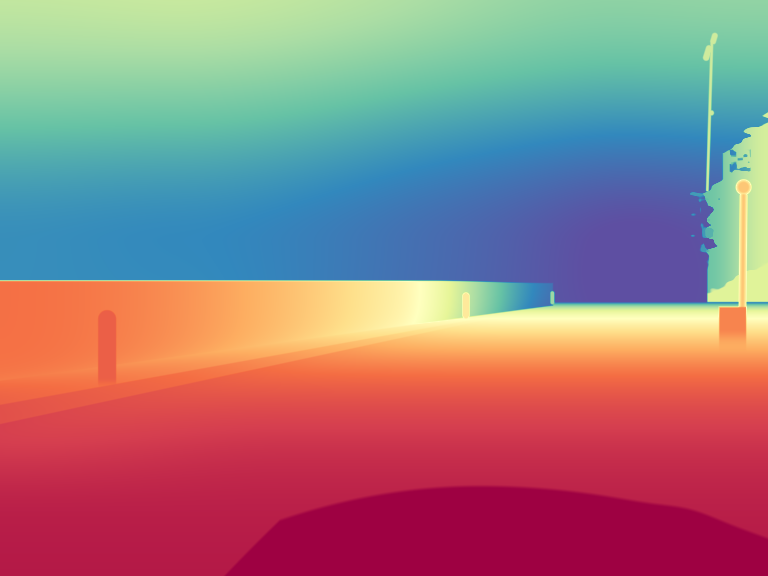
A Shadertoy shader for this texture map:

```glsl
#define HORIZON 0.4757
#define WALL_TOP 0.5125
#define WALL_END 0.96
#define VANISH vec2(0.955, 0.469)
#define HOOD_PEAK vec2(0.833, 0.156)
#define GROUND_FALLOFF 0.097
#define POLE_X 1.236
#define LAMP_X 1.291

// Spectral ramp: near is red, far is violet
const vec3 RAMP[11] = vec3[11](
    vec3(0.620, 0.004, 0.259), vec3(0.835, 0.243, 0.310),
    vec3(0.957, 0.427, 0.263), vec3(0.992, 0.682, 0.380),
    vec3(0.996, 0.878, 0.545), vec3(1.000, 1.000, 0.749),
    vec3(0.902, 0.961, 0.596), vec3(0.671, 0.867, 0.643),
    vec3(0.400, 0.761, 0.647), vec3(0.196, 0.533, 0.741),
    vec3(0.369, 0.310, 0.635));

vec3 depthColor(float depth) {
    float s = clamp(depth, 0.0, 1.0) * 10.0;
    int i = min(int(s), 9);
    return mix(RAMP[i], RAMP[i + 1], s - float(i));
}

float hash(vec2 p) {
    return fract(sin(dot(p, vec2(127.1, 311.7))) * 43758.5453);
}

float noise(vec2 p) {
    vec2 i = floor(p), f = fract(p);
    f = f * f * (3.0 - 2.0 * f);
    return mix(mix(hash(i), hash(i + vec2(1, 0)), f.x),
               mix(hash(i + vec2(0, 1)), hash(i + vec2(1, 1)), f.x), f.y);
}

float cover(float d) {
    float aa = 1.0 / iResolution.y;
    return smoothstep(aa, -aa, d);
}

float capsule(vec2 p, vec2 a, vec2 b, float r) {
    vec2 ab = b - a;
    return length(p - a - ab * clamp(dot(p - a, ab) / dot(ab, ab), 0.0, 1.0)) - r;
}

float skyDepth(vec2 p) {
    float d = 0.65 + 0.245 * smoothstep(-0.05, 0.42, 1.0 - p.y);
    d += 0.085 * smoothstep(0.3, 1.1, p.x);
    d += 0.03 * exp(-dot(p - vec2(1.09, 0.55), p - vec2(1.09, 0.55)) * 30.0);
    return d + 0.012 * (noise(p * vec2(3.0, 5.0)) - 0.5);
}

// Heights of the lines that run to the vanishing point
float rail(float x, float slope) {
    return VANISH.y - slope * (VANISH.x - x);
}

float groundDepth(vec2 p) {
    float below = max(HORIZON - p.y, 0.0);
    float d = 0.035 + 0.62 * exp(-below / GROUND_FALLOFF) + 0.32 * exp(-below / 0.007);
    d += 0.02 * smoothstep(0.5, 0.0, p.x) * smoothstep(0.1, 0.25, p.y);
    // Kerb steps
    float left = smoothstep(0.9, 0.6, p.x);
    for (int i = 0; i < 2; i++) {
        float e = rail(p.x, 0.18 + 0.035 * float(i)) - p.y;
        d += left * 0.018 * exp(-abs(e) / 0.022) * (1.0 - 2.0 * cover(-e));
    }
    return d;
}

float wallDepth(float x) {
    float t = x / 0.694;
    return 0.205 + 0.25 * t * t + 0.25 * smoothstep(0.686, 0.946, x);
}

// Building and foliage at the right edge
float addBuilding(float depth, vec2 p) {
    float rough = noise(p * vec2(60.0, 110.0)) - 0.5;
    float fringe = smoothstep(0.53, 0.58, p.y) * smoothstep(0.69, 0.65, p.y);
    float side = mix(1.228, 1.255, smoothstep(0.67, 0.69, p.y));
    float roof = p.y - 0.737 - 0.7 * (p.x - 1.253);
    float shape = max(side - p.x + rough * 0.05 * fringe, roof + rough * 0.025);
    float tone = mix(0.79, 0.63, smoothstep(1.225, 1.333, p.x));
    tone = mix(tone, 0.61, cover(p.y - 0.49 - 0.5 * (p.x - 1.224) + rough * 0.012));
    float panes = cover(max(abs(p.x - 1.285) - 0.018, abs(p.y - 0.72) - 0.02));
    tone += 0.18 * panes * smoothstep(0.5, 0.65, noise(p * 170.0));
    depth = mix(depth, tone, cover(shape));
    float leaves = capsule(p, vec2(1.222, 0.57), vec2(1.215, 0.65), 0.008);
    return mix(depth, 0.84, 0.8 * cover(leaves + rough * 0.03));
}

float addStreetPole(float depth, vec2 p) {
    float d = capsule(p, vec2(1.228, 0.67), vec2(POLE_X, 0.93), 0.0024);
    d = min(d, capsule(p, vec2(1.238, 0.928), vec2(1.241, 0.938), 0.005));
    d = min(d, capsule(p, vec2(1.226, 0.90), vec2(1.231, 0.916), 0.0055));
    d = min(d, length(p - vec2(1.235, 0.804)) - 0.0045);
    return mix(depth, 0.64, cover(d));
}

float addLamp(float depth, vec2 p) {
    float d = capsule(p, vec2(LAMP_X - 0.002, 0.46), vec2(LAMP_X, 0.66), 0.0065);
    d = min(d, length(p - vec2(LAMP_X, 0.675)) - 0.0135);
    depth = mix(depth, 0.35 + 0.1 * smoothstep(-0.006, 0.0, d), cover(d));
    float box = max(abs(p.x - 1.272) - 0.0235, p.y - 0.467);
    return mix(depth, 0.235, cover(box) * smoothstep(0.385, 0.43, p.y));
}

float hoodTop(float x) {
    float dx = x - HOOD_PEAK.x;
    float bend = dx < 0.0 ? 0.49 : 0.363;
    float bump = 0.008 * exp(-pow((x - 1.2) / 0.06, 2.0));
    return HOOD_PEAK.y - bend * dx * dx - 0.62 * max(0.486 - x, 0.0) + bump;
}

void mainImage(out vec4 fragColor, in vec2 fragCoord) {
    vec2 p = fragCoord / iResolution.xy * vec2(4.0 / 3.0, 1.0);
    float depth = addBuilding(skyDepth(p), p);
    depth = addStreetPole(depth, p);
    depth = mix(depth, groundDepth(p), cover(p.y - HORIZON));

    // Roadside wall
    float top = WALL_TOP - 0.004 * smoothstep(0.75, WALL_END, p.x);
    float foot = rail(p.x, 0.136);
    float wall = max(max(p.y - top, foot - p.y), p.x - WALL_END);
    float glow = 0.02 * exp(-abs(p.y - foot) / 0.02);
    depth = mix(depth, wallDepth(p.x) + glow, cover(wall));

    // Posts, from near to far
    float post = capsule(p, vec2(0.186, 0.335), vec2(0.186, 0.446), 0.0156);
    depth = mix(depth, 0.17, cover(post) * smoothstep(0.325, 0.345, p.y));
    post = capsule(p, vec2(0.809, 0.453), vec2(0.809, 0.486), 0.006);
    depth = mix(depth, 0.43, cover(post));
    post = capsule(p, vec2(0.959, 0.475), vec2(0.959, 0.491), 0.0035);
    depth = mix(depth, 0.72, cover(post));

    depth = addLamp(depth, p);
    depth = mix(depth, 0.0, smoothstep(0.004, -0.004, p.y - hoodTop(p.x)));
    fragColor = vec4(depthColor(depth), 1.0);
}
```
